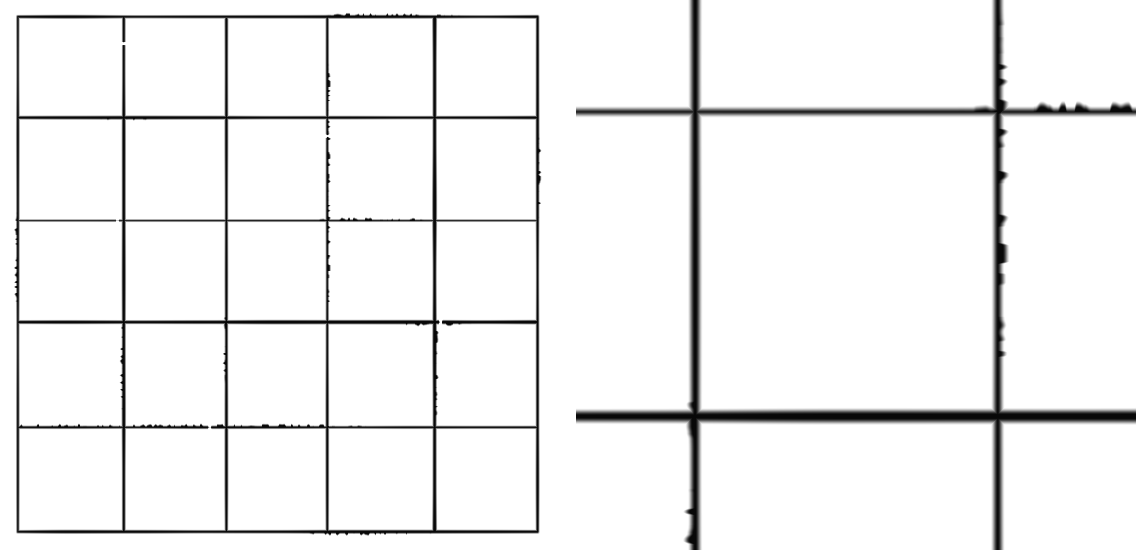
Left: the whole. Right: its middle third, enlarged.
Give the GLSL for this pattern, as a Shadertoy shader.

```glsl
// Five by five grid of worn black ink lines on white paper.
#define CELLS 5
#define ORIGIN vec2(0.0325, 0.0332)
#define PITCH vec2(0.18898, 0.18726)
#define SOFTNESS 0.0023
#define BURR 0.0032
#define GRAIN 230.0
#define NICK_LENGTH 0.007
#define NICK_CHANCE 0.006
#define INK vec3(0.03)
#define PAPER vec3(1.0)

// Per line: offset from even spacing, width, start and end of the rough stretch.
// A stretch given in reverse roughens the lower or left edge.
const vec4 COLUMNS[6] = vec4[6](
    vec4( 0.0000, 0.0043, 0.60, 0.45),
    vec4( 0.0036, 0.0054, 0.40, 0.25),
    vec4( 0.0012, 0.0050, 0.42, 0.32),
    vec4(-0.0044, 0.0045, 0.45, 0.87),
    vec4( 0.0018, 0.0064, 0.25, 0.41),
    vec4( 0.0000, 0.0048, 0.62, 0.74));
const vec4 ROWS[6] = vec4[6](
    vec4(0.0000, 0.0050, 0.77, 0.57),
    vec4(0.0026, 0.0041, 0.03, 0.65),
    vec4(0.0066, 0.0061, 0.84, 0.74),
    vec4(0.0039, 0.0028, 0.59, 0.76),
    vec4(0.0039, 0.0052, 0.26, 0.20),
    vec4(0.0000, 0.0050, 0.61, 0.82));

float hash(vec2 p) {
    return fract(sin(dot(p, vec2(127.1, 311.7))) * 43758.5453);
}

// Smooth noise along one line
float noise(float x, float seed) {
    float cell = floor(x), t = fract(x);
    t = t * t * (3.0 - 2.0 * t);
    return mix(hash(vec2(cell, seed)), hash(vec2(cell + 1.0, seed)), t);
}

// Ink coverage of one line; pos is (along, across)
float lineInk(vec2 pos, vec4 line, vec2 span, float seed, float soft) {
    float halfWidth = 0.5 * line.y * (0.86 + 0.28 * noise(pos.x * 8.0, seed));

    // Ragged burrs on one edge
    float low = min(line.z, line.w), high = max(line.z, line.w);
    float worn = smoothstep(low - 0.02, low + 0.02, pos.x)
               * (1.0 - smoothstep(high - 0.02, high + 0.02, pos.x));
    float edge = step(0.0, pos.y * (line.w - line.z));
    float grain = smoothstep(0.5, 0.95, noise(pos.x * GRAIN, seed + 17.0));
    float reach = halfWidth + BURR * worn * edge * grain;

    // Rare nicks bitten out of the line
    float slot = pos.x / NICK_LENGTH;
    float nicked = step(1.0 - NICK_CHANCE, hash(vec2(floor(slot), seed + 41.0)));
    float bite = nicked * (1.0 - smoothstep(0.2, 0.5, abs(fract(slot) - 0.5)));
    reach -= bite * line.y * 0.8;

    // Trim to the outer frame
    float beyond = max(span.x - pos.x, pos.x - span.y) - 0.002;
    return (1.0 - smoothstep(reach - soft, reach + soft, abs(pos.y)))
         * (1.0 - smoothstep(-soft, soft, beyond));
}

void mainImage(out vec4 fragColor, in vec2 fragCoord) {
    vec2 p = fragCoord / iResolution.y;
    float soft = max(SOFTNESS, 0.75 / iResolution.y);
    vec2 corner = ORIGIN + PITCH * float(CELLS);
    float ink = 0.0;

    for (int i = 0; i <= CELLS; i++) {
        float n = float(i);
        vec2 center = ORIGIN + PITCH * n + vec2(COLUMNS[i].x, ROWS[i].x);
        float column = lineInk(vec2(p.y, p.x - center.x), COLUMNS[i],
                               vec2(ORIGIN.y, corner.y), n + 1.0, soft);
        float row = lineInk(vec2(p.x, p.y - center.y), ROWS[i],
                            vec2(ORIGIN.x, corner.x), n + 71.0, soft);
        ink = max(ink, max(column, row));
    }

    fragColor = vec4(mix(PAPER, INK, ink), 1.0);
}
```
